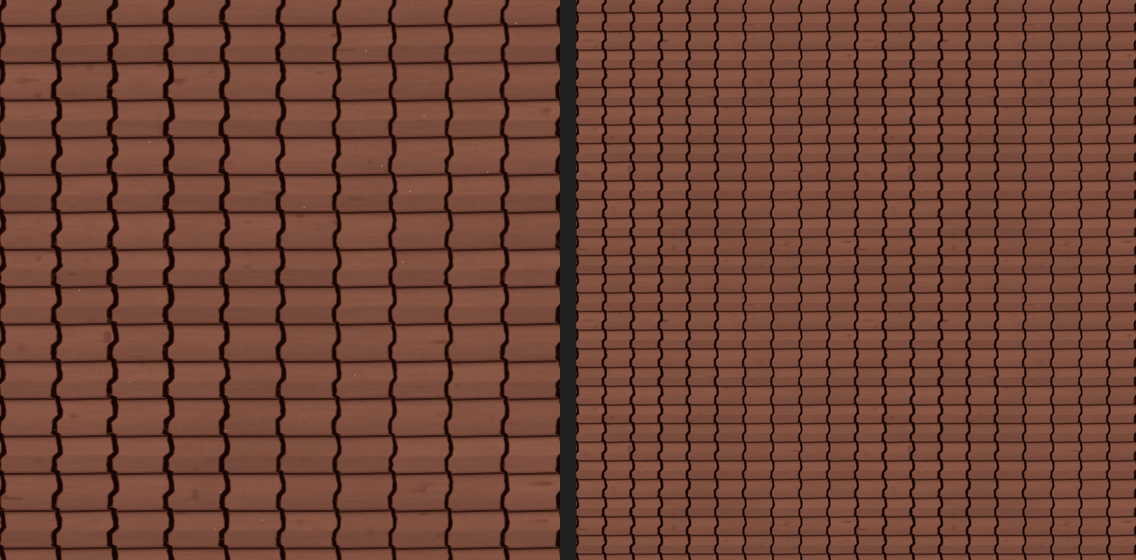
Left, the tile; right, the same tile 2 across and 2 down.
Reproduce this texture procedurally as a WebGL 2 fragment shader.

```glsl
#version 300 es
precision highp float;

uniform vec2 u_resolution;
out vec4 outColor;

const vec2 TILES = vec2(10.0, 15.0);

float hash(vec2 p) {
    vec3 q = fract(vec3(p.xyx) * vec3(0.1031, 0.1030, 0.0973));
    q += dot(q, q.yzx + 33.33);
    return fract((q.x + q.y) * q.z);
}

// Value noise over the unit canvas, wrapping after a whole number of cells
float noise(vec2 uv, vec2 cells) {
    vec2 p = uv * cells;
    vec2 i = floor(p);
    vec2 f = fract(p);
    f = f * f * (3.0 - 2.0 * f);
    vec2 a = mod(i, cells);
    vec2 b = mod(i + 1.0, cells);
    return mix(mix(hash(a), hash(vec2(b.x, a.y)), f.x),
               mix(hash(vec2(a.x, b.y)), hash(b), f.x), f.y);
}

// Sideways swing of the joint: left below, rounded right above, hooked at the foot
float jointSwing(float t) {
    return mix(-1.0, 1.0, smoothstep(0.36, 0.6, t))
         - 0.6 * smoothstep(0.72, 1.0, t)
         + 1.4 * (1.0 - smoothstep(0.0, 0.12, t));
}

void main() {
    vec2 uv = gl_FragCoord.xy / u_resolution;
    vec2 pixel = TILES / u_resolution;
    vec2 p = uv * TILES - vec2(0.012, 0.31);

    // Joint between neighbouring columns, broader towards the left
    float joint = mod(floor(p.x + 0.5), TILES.x);
    float breadth = sin(6.28318 * joint / TILES.x);
    float swing = 0.046 + 0.007 * breadth;
    float rise = fract(p.y);
    float x = p.x - swing * jointSwing(rise);
    x += 0.018 * (noise(uv, vec2(90.0, 135.0)) - 0.5);
    x += 0.02 * (hash(vec2(joint, mod(floor(p.y), TILES.y)) + 7.0) - 0.5) * sin(3.14159 * rise);
    float slope = 1.5 * swing * (jointSwing(rise + 0.02) - jointSwing(rise - 0.02)) / 0.04;
    float jointDist = abs(fract(x + 0.5) - 0.5) / sqrt(1.0 + slope * slope);

    // Tile coordinates with a slightly tilted lower edge
    float column = mod(floor(x), TILES.x);
    float across = fract(x);
    float tilt = 0.025 + 0.035 * (hash(vec2(column, 41.0)) - 0.5);
    float y = p.y - tilt * (across - 0.5);
    float row = mod(floor(y), TILES.y);
    float t = fract(y);
    float tone = hash(vec2(column, row) + 3.0);

    // Clay, alternating between smooth and ridged courses
    float ridged = 1.0 - mod(row + step(6.5, row), 2.0);
    float lower = mix(1.0 - smoothstep(0.05, 0.65, t),
                      1.0 - smoothstep(0.4, 0.48, t), ridged);
    vec3 color = mix(vec3(0.525, 0.333, 0.265), vec3(0.47, 0.295, 0.238), lower * 0.85);
    color *= 1.0 - 0.06 * ridged * smoothstep(0.05, 0.0, abs(t - 0.46));
    color *= 1.0 - 0.09 * smoothstep(0.78, 0.97, t);
    color *= 0.985 + 0.05 * (tone - 0.5);
    color *= 1.0 + 0.05 * (noise(uv, vec2(4.0, 5.0)) - 0.5);

    // Lengthwise streaks, fine grain and reddish stains
    color *= 1.0 + 0.05 * (noise(uv, vec2(24.0, 220.0)) - 0.5);
    color *= 1.0 + 0.04 * (noise(uv, vec2(256.0)) - 0.5);
    float stain = smoothstep(0.8, 0.98, noise(uv + 0.37, vec2(32.0, 75.0)))
                * smoothstep(0.5, 0.8, noise(uv, vec2(9.0, 11.0)));
    color = mix(color, vec3(0.36, 0.19, 0.15), 0.5 * stain);

    // Pale specks
    vec2 speckCell = mod(floor(uv * 80.0), 80.0);
    vec2 speckPos = 0.25 + 0.5 * vec2(hash(speckCell + 11.0), hash(speckCell + 23.0));
    float speck = smoothstep(0.17, 0.05, length(fract(uv * 80.0) - speckPos));
    color = mix(color, vec3(0.7, 0.6, 0.55), 0.7 * speck * step(0.997, hash(speckCell)));

    // Overlap line with a soft shadow
    float edge = abs(fract(y + 0.5) - 0.5);
    color = mix(color, vec3(0.33, 0.18, 0.14), 0.55 * smoothstep(0.1, 0.02, edge));
    float overlap = 1.0 - smoothstep(0.022 - 0.5 * pixel.y, 0.028 + 0.5 * pixel.y, edge);
    color = mix(color, vec3(0.19, 0.08, 0.05), 0.9 * overlap);

    // Dark joint with a brown rim
    float halfWidth = 0.038 + 0.007 * breadth + 0.012 * (noise(uv + 0.61, vec2(50.0, 105.0)) - 0.5);
    color = mix(color, vec3(0.29, 0.13, 0.08),
                0.75 * (1.0 - smoothstep(halfWidth, halfWidth + 0.018 + 0.5 * pixel.x, jointDist)));
    float gap = 1.0 - smoothstep(halfWidth - 0.008 - 0.5 * pixel.x, halfWidth + 0.5 * pixel.x, jointDist);
    float fleck = smoothstep(0.72, 0.95, noise(uv, vec2(170.0, 190.0))) * smoothstep(0.5, 0.2, rise);
    vec3 gapColor = mix(vec3(0.085, 0.022, 0.01), vec3(0.29, 0.15, 0.1), 0.6 * fleck);
    color = mix(color, gapColor, gap);

    outColor = vec4(color, 1.0);
}
```
